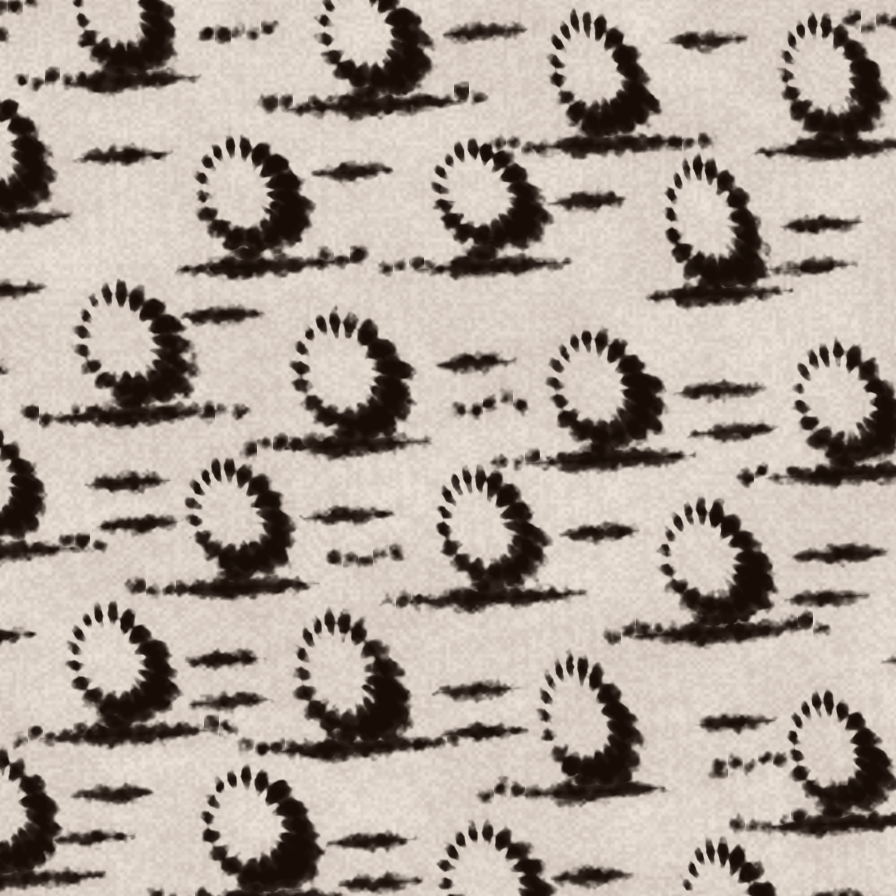
Write a Shadertoy shader that draws this pattern.

```glsl
#define CELL vec2(0.267, 0.185)
#define ROW_SLOPE 0.12
#define JITTER 0.035
#define CROWN vec2(0.046, 0.055)
#define HATCHES 17.0
#define EDGE_SOFT 0.0046
#define RAGGED 0.0075
#define GRAIN_FREQ 250.0
#define PAPER_LIGHT vec3(0.915, 0.875, 0.835)
#define PAPER_SHADE vec3(0.80, 0.75, 0.715)
#define INK_DARK vec3(0.09, 0.05, 0.025)
#define INK_WORN vec3(0.25, 0.21, 0.18)

float hash(vec2 p) {
    return fract(sin(dot(p, vec2(127.1, 311.7))) * 43758.5453);
}

float noise(vec2 p) {
    vec2 i = floor(p), f = fract(p);
    f = f * f * (3.0 - 2.0 * f);
    return mix(mix(hash(i), hash(i + vec2(1, 0)), f.x),
               mix(hash(i + vec2(0, 1)), hash(i + vec2(1, 1)), f.x), f.y);
}

// Stroke tapering towards both ends
float spindle(vec2 p, float halfLength, float halfWidth) {
    float t = p.x / halfLength;
    return max(abs(p.y) - halfWidth * (1.0 - t * t), abs(p.x) - halfLength);
}

// Row of uneven dots
float beads(vec2 p, float count, vec2 id) {
    float pitch = 0.017;
    float k = clamp(floor(p.x / pitch + 0.5), -count, count);
    float r = hash(id + k * 1.7);
    vec2 dotCentre = vec2(k * pitch, (r - 0.5) * 0.012);
    return length((p - dotCentre) * vec2(0.85, 1.0)) - mix(0.004, 0.0085, hash(id - k * 2.3));
}

// Leaning egg-shaped ring, heavy at lower right and cut by hatching at the top
float crown(vec2 p, vec2 id) {
    p.x += 0.22 * p.y;
    p.x /= 1.0 - 2.5 * p.y;
    vec2 size = CROWN * mix(vec2(0.9), vec2(1.1), vec2(hash(id + 3.1), hash(id + 4.7)));
    vec2 e = p / size;
    float a = atan(e.y, e.x);
    float offset = (length(e) - 1.0) * 0.05;
    float weight = 0.5 + 0.5 * cos(a + 0.4);
    float halfWidth = mix(0.0065, 0.0205, weight);
    halfWidth *= 0.72 + 0.56 * noise(p * 38.0 + id * 7.3);
    float cleft = mix(0.004, 0.014, 0.5 + 0.5 * cos(a - 2.0));
    float wave = 0.5 - 0.5 * cos(a * HATCHES + offset * 55.0 + 6.28 * hash(id));
    return abs(offset) - halfWidth + cleft * wave * wave;
}

// Bush with short stem and ground shadow
float bush(vec2 p, vec2 id) {
    float d = crown(p, id);
    d = min(d, length((p - vec2(0.002, -0.068)) * vec2(0.7, 1.0)) - 0.012);
    vec2 g = p - vec2(0.012, -0.081);
    g.y -= 0.05 * g.x;
    d = min(d, spindle(g, mix(0.075, 0.10, hash(id + 8.2)), 0.0105));
    d = min(d, spindle(g + vec2(0.02, 0.0), 0.045, 0.0125));
    if (hash(id + 5.5) > 0.3) d = min(d, beads(g + vec2(0.085, -0.004), 2.0, id));
    if (hash(id + 6.9) > 0.65) d = min(d, beads(g - vec2(0.095, 0.003), 1.0, id + 9.0));
    return d;
}

// Loose dashes in the gap beside a bush
float dashes(vec2 p, vec2 id) {
    vec2 shift = vec2(hash(id + 1.3), hash(id + 2.6)) - 0.5;
    vec2 q = p - shift * vec2(0.04, 0.03) - vec2(0.0, 0.022);
    q.y -= 0.06 * q.x;
    float d = spindle(q, mix(0.038, 0.055, hash(id + 7.7)), 0.0085);
    vec2 lower = q + vec2(shift.y * 0.05, 0.047);
    float kind = hash(id + 11.4);
    if (kind > 0.78) d = min(d, beads(lower, 2.0, id + 4.0));
    else if (kind > 0.4) d = min(d, spindle(lower, 0.046, 0.0075));
    return d;
}

// Nearest mark in the staggered, sloping rows
float marks(vec2 p) {
    vec2 q = p + vec2(0.0, ROW_SLOPE * p.x);
    float row = floor(q.y / CELL.y);
    float d = 1.0;
    for (int j = -1; j <= 1; j++) {
        float r = row + float(j);
        float stagger = 0.5 * mod(r + 1.0, 2.0);
        float col = floor(q.x / CELL.x - stagger);
        for (int i = -1; i <= 1; i++) {
            vec2 id = vec2(col + float(i), r);
            vec2 centre = (id + vec2(0.5 + stagger, 0.5)) * CELL;
            centre.y -= ROW_SLOPE * centre.x;
            vec2 wobble = vec2(hash(id + 21.0), hash(id + 34.0)) - 0.5;
            d = min(d, bush(p - centre - wobble * JITTER, id));
            d = min(d, dashes(p - centre - vec2(0.5 * CELL.x, -0.5 * ROW_SLOPE * CELL.x), id));
        }
    }
    return d;
}

void mainImage(out vec4 fragColor, in vec2 fragCoord) {
    vec2 p = fragCoord / iResolution.y;
    float grain = noise(p * GRAIN_FREQ);
    float mottle = noise(p * 14.0) * 0.6 + noise(p * vec2(45.0, 60.0) + 9.0) * 0.4;

    // Ragged, soft-edged ink
    float d = marks(p);
    d += RAGGED * (noise(p * 120.0 + 5.0) - 0.5) + 0.003 * (grain - 0.5);
    float soft = max(EDGE_SOFT, 1.0 / iResolution.y);
    float cover = 1.0 - smoothstep(-soft, soft, d);

    // Mottled paper, slightly dirty around the ink
    float light = 0.62 + 0.75 * (grain - 0.5) + 0.6 * (mottle - 0.5);
    light -= 0.3 * exp(-max(d, 0.0) * 110.0);
    vec3 paper = mix(PAPER_SHADE, PAPER_LIGHT, clamp(light, 0.0, 1.1));
    float worn = 0.9 * noise(p * 140.0 + 31.0) * smoothstep(-0.014, -0.002, d);
    vec3 ink = mix(INK_DARK, INK_WORN, worn);
    fragColor = vec4(mix(paper, ink, cover), 1.0);
}
```
